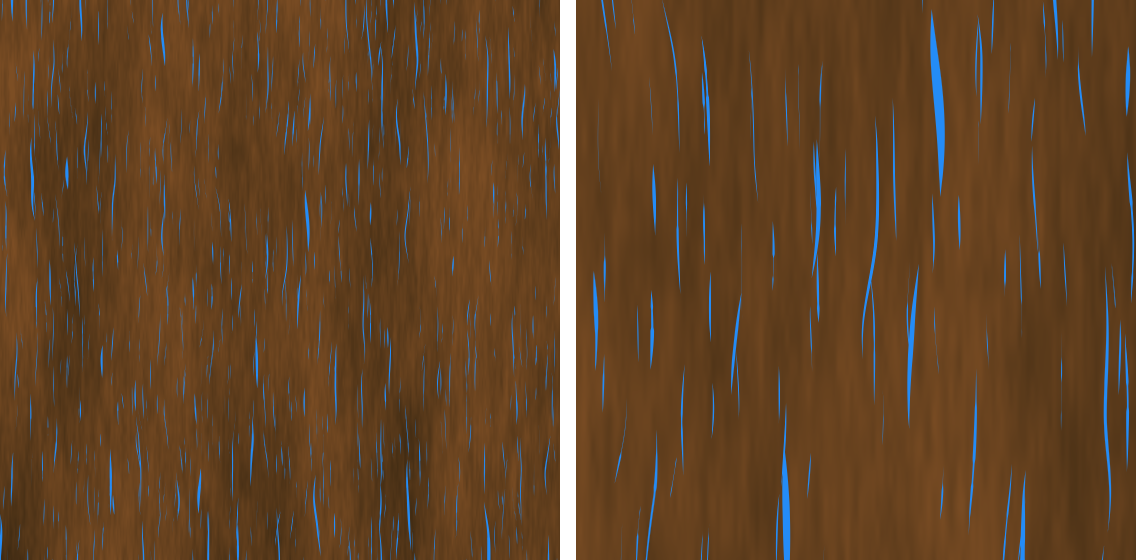
Left, the full canvas; right, a detail of the centre.
Write a WebGL 1 fragment shader that draws this texture.

```glsl
precision highp float;

uniform vec2 u_resolution;

const vec3 DARK_BROWN = vec3(0.252, 0.169, 0.074);
const vec3 LIGHT_BROWN = vec3(0.487, 0.304, 0.142);
const vec3 STRAND_BLUE = vec3(0.14, 0.55, 0.97);

float hash(vec2 p) {
  vec3 q = fract(p.xyx * 0.1031);
  q += dot(q, q.yzx + 33.33);
  return fract((q.x + q.y) * q.z);
}

float noise(vec2 p) {
  vec2 cell = floor(p);
  vec2 f = fract(p);
  f = f * f * (3.0 - 2.0 * f);
  float bottom = mix(hash(cell), hash(cell + vec2(1.0, 0.0)), f.x);
  float top = mix(hash(cell + vec2(0.0, 1.0)), hash(cell + 1.0), f.x);
  return mix(bottom, top, f.y);
}

// Broad, vertically drawn-out patches of light and dark
float patches(vec2 p) {
  float sum = 0.0;
  float weight = 0.5;
  vec2 scale = vec2(7.0, 1.7);
  for (int i = 0; i < 4; i++) {
    sum += weight * noise(p * scale + float(i) * 17.3);
    scale *= vec2(1.9, 2.4);
    weight *= 0.55;
  }
  return sum - 0.5;
}

// Fine vertical fibres
float fibres(vec2 p) {
  float coarse = noise(p * vec2(95.0, 13.0) + 41.0);
  float medium = noise(p * vec2(210.0, 22.0) + 73.0);
  float fine = noise(p * vec2(390.0, 60.0) + 97.0);
  return 0.35 * coarse + 0.4 * medium + 0.25 * fine - 0.5;
}

// Sideways sway that bends neighbouring strands together
vec2 sway(vec2 p, float seed) {
  float slow = noise(p * vec2(8.0, 7.0) + seed) - 0.5;
  float quick = noise(p * vec2(28.0, 19.0) + seed * 2.0) - 0.5;
  return p + vec2(0.018 * slow + 0.006 * quick, 0.0);
}

// Share of a pixel covered by a vertical band centred on x = 0
float bandCoverage(float x, float halfWidth, float pixel) {
  float right = min(x + 0.5 * pixel, halfWidth);
  float left = max(x - 0.5 * pixel, -halfWidth);
  return clamp((right - left) / pixel, 0.0, 1.0);
}

// One tapered strand per occupied cell, with shifted columns
float strands(vec2 p, vec2 grid, float density, vec2 widths, float fray, float seed, float pixel) {
  vec2 q = sway(p, seed) * grid;
  float column = floor(q.x);
  q.y += 9.0 * hash(vec2(column, seed));
  vec2 cell = vec2(column, floor(q.y));
  vec2 id = cell + seed;

  float cluster = 2.0 * noise(cell * vec2(0.35, 0.6) + seed);
  float present = step(hash(id + 3.1), density * cluster);

  float centre = mix(0.15, 0.85, hash(id + 11.7));
  float halfLength = 0.5 * mix(0.35, 1.0, hash(id + 23.9));
  float middle = mix(halfLength, 1.0 - halfLength, hash(id + 37.3));
  float along = (fract(q.y) - middle) / halfLength;

  float size = hash(id + 51.1);
  float halfWidth = mix(widths.x, widths.y, size * size);
  halfWidth *= max(0.0, 1.0 - along * along);
  float gaps = smoothstep(0.25, 0.5, noise(vec2(column * 7.0 + seed, p.y * 65.0)));
  halfWidth *= mix(1.0, gaps, fray);

  float x = (fract(q.x) - centre) / grid.x;
  return present * bandCoverage(x, halfWidth, pixel);
}

void main() {
  float pixel = 1.0 / u_resolution.y;
  vec2 p = gl_FragCoord.xy * pixel;

  // Wood
  float tone = 0.5 + 1.25 * patches(p) + 0.6 * fibres(p);
  vec3 color = mix(DARK_BROWN, LIGHT_BROWN, clamp(tone, 0.0, 1.0));

  // Blue strands: bold, slender and hair-thin
  float bold = strands(p, vec2(27.0, 6.0), 0.42, vec2(0.0009, 0.0028), 0.1, 5.0, pixel);
  float slender = strands(p, vec2(58.0, 10.0), 0.34, vec2(0.0005, 0.0013), 0.4, 131.0, pixel);
  float hair = strands(p, vec2(92.0, 15.0), 0.28, vec2(0.0003, 0.0007), 0.8, 277.0, pixel);
  float blue = max(bold, max(slender, hair));

  gl_FragColor = vec4(mix(color, STRAND_BLUE, blue), 1.0);
}
```
